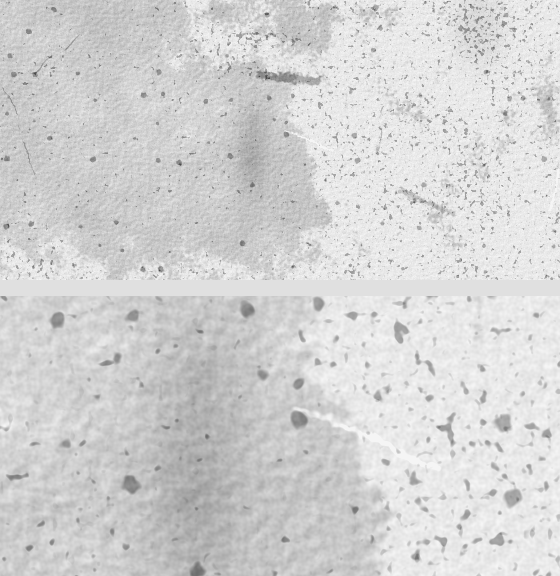
Top: the whole. Bottom: its middle third, enlarged.
A WebGL 1 fragment shader for this texture:

```glsl
precision highp float;
uniform vec2 u_resolution;

vec2 hash2(vec2 cell) {
  vec3 h = fract(cell.xyx * vec3(0.1031, 0.103, 0.0973));
  h += dot(h, h.yzx + 33.33);
  return fract((h.xx + h.yz) * h.zy);
}

vec2 gradientAt(vec2 cell) {
  float angle = 6.2832 * hash2(cell + 71.0).x;
  return vec2(cos(angle), sin(angle));
}

float noise(vec2 p) {
  vec2 i = floor(p), f = fract(p);
  vec2 u = f * f * f * (f * (f * 6.0 - 15.0) + 10.0);
  vec2 e = vec2(0.0, 1.0);
  float low = mix(dot(gradientAt(i), f), dot(gradientAt(i + e.yx), f - e.yx), u.x);
  float high = mix(dot(gradientAt(i + e), f - e), dot(gradientAt(i + 1.0), f - 1.0), u.x);
  return mix(low, high, u.y);
}

float fbm(vec2 p) {
  float sum = 0.0, amp = 0.6;
  for (int i = 0; i < 5; i++) {
    sum += amp * noise(p);
    p = mat2(1.6, 1.2, -1.2, 1.6) * p + 7.3;
    amp *= 0.58;
  }
  return sum;
}

float relief(vec2 p) {
  return noise(p * vec2(58.0, 70.0)) + 0.5 * noise(p * 125.0 + 9.0) + 0.6 * noise(p * 27.0);
}

float segment(vec2 p, vec2 a, vec2 b) {
  vec2 d = b - a;
  return length(p - a - d * clamp(dot(p - a, d) / dot(d, d), 0.0, 1.0));
}

float stroke(float dist, float inner, float outer) {
  return 1.0 - smoothstep(inner, outer, dist);
}

// Sparse round chips, one candidate per grid cell
float chips(vec2 p) {
  vec2 q = p * 13.0, cell = floor(q);
  vec2 rnd = hash2(cell + 5.0);
  float size = mix(0.05, 0.14, rnd.x) * step(0.72, rnd.y);
  float dist = length(fract(q) - 0.25 - 0.5 * hash2(cell + 40.0)) + 0.07 * noise(p * 90.0);
  return stroke(dist, size - 0.04, size + 0.03) * step(0.01, size);
}

void main() {
  vec2 p = gl_FragCoord.xy / u_resolution.y;
  float broad = fbm(p * 2.6 + 3.0);
  float ragged = fbm(p * 11.0 + 20.0);
  float fine = noise(p * 75.0 + 31.0);

  // White paint survives on the right, along the top and near the bottom
  float cover = mix(-0.42, 0.27, smoothstep(0.98, 1.2, p.x + 0.15 * broad));
  cover += 0.55 * smoothstep(0.5, 0.75, p.x) * smoothstep(0.68, 0.78, p.y)
         * (1.0 - smoothstep(0.95, 1.2, p.x));
  cover += 0.45 * (1.0 - smoothstep(0.0, 0.3, p.y)) * (1.0 - smoothstep(0.9, 1.2, p.x));
  float paint = smoothstep(-0.1, 0.14, cover + 0.6 * broad + 0.5 * ragged + 0.25 * fine);

  // Embossed plaster lit from the upper left
  vec2 toLight = vec2(-0.0026, 0.0028);
  float light = relief(p - toLight) - relief(p + toLight);
  float plaster = 0.8 + 0.09 * broad + 0.05 * ragged;
  float tone = mix(plaster, 0.915, paint) + light * mix(0.075, 0.04, paint);

  // Dirt stains: a bar, its broken fringe, a drip and a slanted scrape
  float wobble = 0.016 * fine + 0.012 * ragged;
  float bar = stroke(segment(p, vec2(0.93, 0.73), vec2(1.13, 0.712)) + wobble, 0.007, 0.022);
  float fringe = stroke(segment(p, vec2(0.78, 0.76), vec2(0.95, 0.735)), 0.0, 0.05);
  fringe += stroke(segment(p, vec2(0.88, 0.87), vec2(1.05, 0.865)), 0.0, 0.05);
  float scrape = stroke(segment(p, vec2(1.43, 0.32), vec2(1.62, 0.235)) + wobble, 0.002, 0.014);
  float corner = stroke(length((p - vec2(1.71, 0.9)) * vec2(1.0, 0.7)), 0.02, 0.15);
  float drip = exp(-pow((p.x - 0.9 - 0.03 * broad) / 0.06, 2.0))
             * smoothstep(0.15, 0.48, p.y) * (1.0 - smoothstep(0.52, 0.72, p.y));
  tone -= 0.26 * bar + 0.17 * scrape + drip * (0.11 + 0.12 * ragged) + 0.06 * corner;

  // Clustered pits, densest where the paint is worn
  float grains = noise(p * 52.0 + 50.0) + 0.55 * noise(p * 105.0 + 13.0);
  float cluster = 0.4 * fbm(p * 4.5 + 60.0) + 0.28 * fringe + 0.22 * corner;
  float pits = smoothstep(0.3, 0.56, grains + cluster - 0.16 * (1.0 - paint));
  float specks = smoothstep(0.32, 0.55, noise(p * 95.0 + 80.0) + 0.4 * cluster);
  tone -= 0.28 * pits + specks * mix(0.06, 0.17, paint);
  tone -= 0.26 * chips(p);

  // Hairline cracks with a bright lip
  vec2 bent = p + 0.022 * vec2(noise(p * 11.0), noise(p * 11.0 + 40.0)) + 0.006 * fine;
  float crack = segment(bent, vec2(0.015, 0.69), vec2(0.13, 0.37));
  crack = min(crack, segment(bent, vec2(0.09, 0.73), vec2(0.29, 0.87)));
  crack = min(crack, segment(bent, vec2(1.37, 0.62), vec2(1.35, 0.45)));
  float broken = smoothstep(-0.3, 0.1, noise(p * 17.0 + 4.0));
  tone -= 0.2 * broken * stroke(crack, 0.0008, 0.0042);
  float lip = segment(bent, vec2(1.02, 0.53), vec2(1.19, 0.46));
  lip = min(lip, segment(bent, vec2(1.96, 0.25), vec2(2.0, 0.4)));
  tone += 0.12 * stroke(lip, 0.001, 0.006);

  // Fine grain
  tone += 0.05 * noise(p * 210.0);
  gl_FragColor = vec4(vec3(clamp(tone, 0.3, 0.96)), 1.0);
}
```
